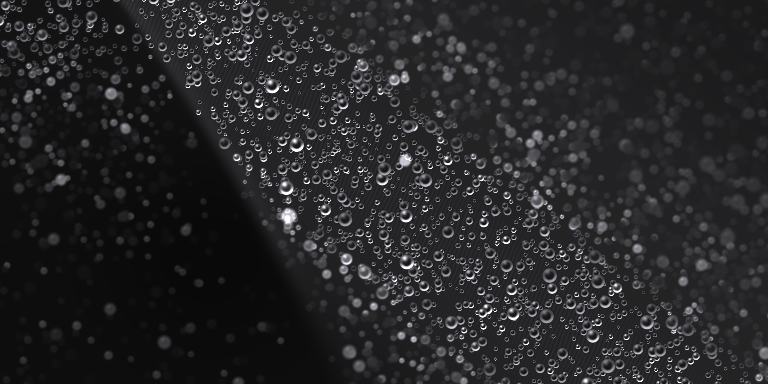
Reproduce this texture procedurally as a WebGL 2 fragment shader.

```glsl
#version 300 es
precision highp float;
// Water droplets on dark folded cloth, with a diagonal band in focus.
uniform vec2 u_resolution;
out vec4 fragColor;

#define LAYERS 4
#define LARGEST_CELL 0.056
#define LAYER_SHRINK 0.74
#define FOCUS_HALF_WIDTH 0.05
#define MAX_BLUR 0.011
#define THREAD_FREQUENCY 600.0
#define THREAD_CONTRAST 0.018
#define DROP_LIGHT 0.85
#define CLOTH_GREY 0.138
#define SHADE_GREY 0.054
#define TINT vec3(0.985, 0.985, 1.035)

const vec2 BAND_CENTRE = vec2(0.99, 0.53);
const vec2 BAND_NORMAL = vec2(0.631, 0.776);

vec3 hash3(vec2 p) {
    vec3 q = fract(vec3(p.xyx) * vec3(0.1031, 0.1030, 0.0973));
    q += dot(q, q.yxz + 33.33);
    return fract((q.xxy + q.yzz) * q.zyx);
}

// Signed horizontal distance from the fold; negative lies in shade.
float foldSide(vec2 p) {
    return p.x - (0.885 - 0.44 * p.y - 0.135 * p.y * p.y);
}

float bandDistance(vec2 p) {
    return dot(p - BAND_CENTRE, BAND_NORMAL);
}

float softSpot(vec2 p, vec2 centre, float size) {
    vec2 q = (p - centre) / size;
    return exp(-dot(q, q));
}

// Lens blur at a point of the cloth.
float lensBlur(vec2 p) {
    float lit = smoothstep(FOCUS_HALF_WIDTH, 0.60, abs(bandDistance(p)));
    float shaded = mix(0.15, 0.75, 1.0 - smoothstep(0.35, 1.0, p.y));
    return MAX_BLUR * (foldSide(p) < 0.0 ? shaded : lit);
}

// Uneven patches of wetness.
float clumps(vec2 p) {
    return 0.9 + 0.3 * sin(p.x * 17.0 + 3.0 * sin(p.y * 13.0)) * sin(p.y * 19.0 + p.x * 6.0);
}

// Chance of finding a drop at a point.
float dropDensity(vec2 p) {
    float side = foldSide(p);
    float d = bandDistance(p);
    float shaded = mix(0.16, 0.68, smoothstep(0.25, 0.9, p.y)) * smoothstep(0.02, 0.28, -side + 0.12 * p.y);
    float lit = mix(0.72, 0.40, smoothstep(0.2, 0.7, d)) * smoothstep(-0.03, 0.08, side);
    lit *= mix(0.35, 1.0, smoothstep(-0.48, -0.22, d));
    return clumps(p) * (side < 0.0 ? shaded : lit);
}

// Light that reaches the drops.
float dropLight(vec2 p) {
    float d = bandDistance(p);
    float lit = mix(1.0, 0.22, smoothstep(0.12, 0.6, d));
    lit *= mix(0.5, 1.0, smoothstep(-0.5, -0.2, d));
    float shaded = mix(0.38, 0.8, smoothstep(0.2, 1.0, p.y));
    return DROP_LIGHT * clumps(p) * (foldSide(p) < 0.0 ? shaded : lit);
}

float clothShade(vec2 p) {
    float side = foldSide(p);
    float d = bandDistance(p);
    float lit = CLOTH_GREY - 0.035 * smoothstep(0.3, 0.95, d) - 0.05 * smoothstep(0.15, 0.48, -d);
    float focus = 1.0 - smoothstep(0.04, 0.18, abs(d));
    float thread = sin(dot(p, vec2(0.92, -0.39)) * THREAD_FREQUENCY + 0.8 * sin(p.y * 60.0));
    lit += focus * (0.012 + THREAD_CONTRAST * thread);
    float shaded = SHADE_GREY + 0.022 * smoothstep(0.3, 1.0, p.y) - 0.02 * softSpot(p, vec2(0.55, 0.35), 0.3);
    float softness = mix(0.05, 0.014, p.y);
    float grey = mix(shaded, lit, smoothstep(-softness, softness, side));
    // Pale rim along the crest of the fold.
    float rim = (side - 0.02) / 0.03;
    return grey + 0.03 * exp(-rim * rim) * smoothstep(0.1, 0.45, p.y);
}

// Grey of one drop: clear lens in focus, flat disc out of focus.
float dropShade(vec2 q, float cloth, float gleam, float defocus) {
    float l = length(q);
    float rim = smoothstep(0.4, 0.75, l) * (1.0 - smoothstep(0.88, 1.05, l));
    float crescent = rim * smoothstep(-0.2, 0.8, dot(q, vec2(0.25, -0.97)));
    float glint = softSpot(q, vec2(-0.25, 0.45), 0.32);
    float lens = 0.08 + 0.22 * rim + (1.1 * crescent + 1.0 * glint) * (0.28 + gleam);
    float disc = cloth + gleam * (0.85 + 0.15 * smoothstep(0.3, 0.9, l)) + 0.35 * gleam * glint;
    return mix(lens, disc, defocus);
}

void main() {
    vec2 p = gl_FragCoord.xy / u_resolution.y;
    float pixel = 1.0 / u_resolution.y;
    float cloth = clothShade(p);
    float grey = cloth;
    // Scatter drops on rotated grids, fine ones first.
    for (int i = LAYERS - 1; i >= 0; i--) {
        float layer = float(i);
        float cell = LARGEST_CELL * pow(LAYER_SHRINK, layer);
        float angle = 0.4 + 0.7 * layer;
        mat2 turn = mat2(cos(angle), sin(angle), -sin(angle), cos(angle));
        vec2 home = floor(turn * p / cell);
        for (int k = 0; k < 9; k++) {
            vec2 id = home + vec2(k % 3 - 1, k / 3 - 1);
            vec3 place = hash3(id + 71.0 * layer + 200.0);
            vec3 look = hash3(id + 37.0 * layer + 513.0);
            vec2 centre = (id + 0.5 + 0.7 * (place.xy - 0.5)) * cell * turn;
            if (place.z > dropDensity(centre) * (i == 0 ? 0.65 : 0.8)) continue;
            float blur = lensBlur(centre);
            float defocus = smoothstep(0.0005, 0.004, blur);
            float size = cell * mix(0.17, mix(0.36, 0.27, defocus), look.x);
            float radius = min(size + 0.45 * blur, 0.65 * cell);
            vec2 q = (p - centre) / radius;
            float soft = clamp((0.55 * blur + pixel) / radius, 0.08, 0.5);
            float gleam = dropLight(centre) * (0.07 + 0.93 * pow(look.y, 3.2));
            float cover = 1.0 - smoothstep(1.0 - soft, 1.0 + soft, length(q));
            cover *= mix(0.95, 0.9 * sqrt(size / radius), defocus);
            grey = mix(grey, dropShade(q, cloth, gleam, defocus), cover);
        }
    }
    // Two strong reflections beside the focused band.
    float glare = softSpot(p, vec2(0.752, 0.437), 0.019) + softSpot(p, vec2(1.055, 0.582), 0.015);
    grey += 0.65 * smoothstep(0.15, 0.6, glare);
    fragColor = vec4(clamp(grey * TINT, 0.0, 1.0), 1.0);
}
```
